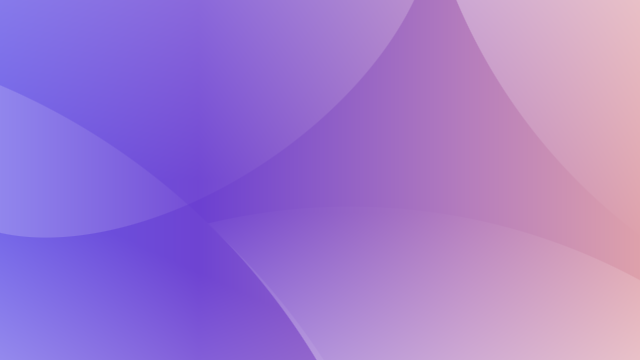
Write a Shadertoy shader that draws this background.

```glsl
const vec3 SHEEN = vec3(1.0);

// Antialiased coverage of the region where the field is negative
float coverage(float field) {
    return clamp(0.5 - field / max(fwidth(field), 1e-6), 0.0, 1.0);
}

float disc(vec2 p, vec2 center, float radius) {
    return coverage(length(p - center) - radius);
}

// Tilted ellipse resting on its lowest point
float tiltedEllipse(vec2 p, vec2 lowest, float shear, float squash, float rise) {
    vec2 q = p - lowest;
    return coverage(q.x * q.x - shear * q.x * q.y + squash * q.y * q.y - rise * q.y);
}

float ramp(float start, float end, float x) {
    return clamp((x - start) / (end - start), 0.0, 1.0);
}

// Horizontal blend from indigo through violet to rose
vec3 backdrop(float x) {
    vec3 color = mix(vec3(0.40, 0.34, 0.90), vec3(0.42, 0.25, 0.82), ramp(0.0, 0.31, x));
    color = mix(color, vec3(0.56, 0.37, 0.78), ramp(0.31, 0.52, x));
    color = mix(color, vec3(0.71, 0.49, 0.74), ramp(0.52, 0.73, x));
    return mix(color, vec3(0.87, 0.63, 0.67), ramp(0.73, 1.0, x));
}

vec3 addSheet(vec3 color, float mask, float opacity) {
    return mix(color, SHEEN, mask * clamp(opacity, 0.0, 1.0));
}

void mainImage(out vec4 fragColor, in vec2 fragCoord) {
    vec2 p = fragCoord / iResolution.y;
    vec3 color = backdrop(fragCoord.x / iResolution.x);

    // Sheet shapes
    float upperLeft = tiltedEllipse(p, vec2(0.127, 0.340), 1.161, 1.482, 1.377);
    float lowerLeft = disc(p, vec2(-0.742, -0.979), 1.894);
    float rim = disc(p, vec2(-0.689, -1.032), 1.894);
    float lowerRight = disc(p, vec2(0.972, -1.264), 1.690);
    float upperRight = disc(p, vec2(2.727, 1.613), 1.583);

    // Sheet opacities
    float upperLeftFade = mix(0.04, 0.21, ramp(0.5, 1.0, p.y));
    float lowerLeftFade = max(0.02, 0.30 - 0.26 * p.x - 0.56 * p.y);
    float lensFade = max(0.06, 0.28 - 0.39 * p.x);
    float lowerRightFade = mix(0.02, 0.34, ramp(0.41, 0.0, p.y));
    float upperRightFade = mix(0.01, 0.33, ramp(0.35, 1.0, p.y));

    // Right side, with a thin bright rim beside the lower left sheet
    color = addSheet(color, upperRight, upperRightFade);
    float openLowerRight = lowerRight * (1.0 - lowerLeft);
    color = addSheet(color, openLowerRight, lowerRightFade);
    color = addSheet(color, openLowerRight * rim, 0.07);

    // Left side, with its own tone where the two sheets overlap
    color = addSheet(color, upperLeft * (1.0 - lowerLeft), upperLeftFade);
    color = addSheet(color, lowerLeft * (1.0 - upperLeft), lowerLeftFade);
    color = addSheet(color, lowerLeft * upperLeft, lensFade);

    fragColor = vec4(color, 1.0);
}
```
